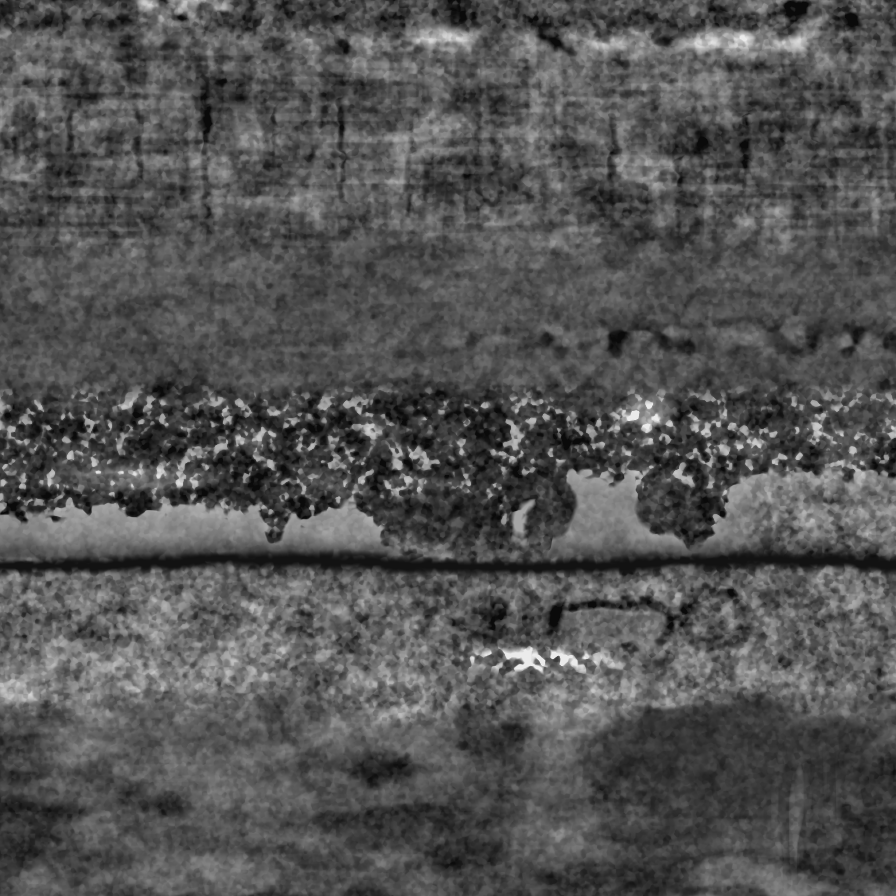
Write a WebGL 1 fragment shader that draws this texture.

```glsl
precision highp float;
uniform vec2 u_resolution;

#define CRACK_Y 0.371
#define CRACK_WIDTH 0.0075
#define CHIP_TONE 0.3
#define SCRATCH_DEPTH 0.15
#define PLASTER_TONE 0.53
#define EDGE_ROUGHNESS 0.035

float hash(vec2 p) {
  vec3 q = fract(vec3(p.xyx) * 0.1031);
  q += dot(q, q.yzx + 33.33);
  return fract((q.x + q.y) * q.z);
}

// Smoothly blended cellular noise, about -0.5 to 0.5
float cells(vec2 p) {
  vec2 base = floor(p);
  float sum = 0.0, total = 0.0;
  for (int j = -1; j <= 1; j++) {
    for (int i = -1; i <= 1; i++) {
      vec2 cell = base + vec2(float(i), float(j));
      vec2 d = p - cell - vec2(hash(cell + 17.0), hash(cell + 71.0));
      float w = exp(-6.0 * dot(d, d));
      sum += w * hash(cell + 5.0);
      total += w;
    }
  }
  return sum / total - 0.5;
}

float band(float v, float lo, float hi, float soft) {
  return smoothstep(lo - soft, lo + soft, v) - smoothstep(hi - soft, hi + soft, v);
}

float blob(vec2 p, vec2 center, vec2 radius, float soft) {
  return 1.0 - smoothstep(1.0 - soft, 1.0 + soft, length((p - center) / radius));
}

float haze(vec2 p, float x, float y, float w, float h) {
  return blob(p, vec2(x, y), vec2(w, h), 0.5);
}

// Horizontal layers: x is tone, y is grain strength
vec2 strata(float y) {
  vec2 s = mix(vec2(0.25, 0.17), vec2(0.41, 0.38), smoothstep(0.185, 0.23, y));
  s = mix(s, vec2(0.22, 0.34), smoothstep(0.375, 0.41, y));
  s = mix(s, vec2(0.31, 0.17), smoothstep(0.53, 0.585, y));
  s = mix(s, vec2(0.35, 0.26), smoothstep(0.69, 0.78, y));
  return mix(s, vec2(0.27, 0.35), smoothstep(0.94, 0.98, y));
}

// Upper limit of the pale plaster strip
float plasterTop(float x) {
  float h = 0.43 - 0.065 * smoothstep(0.40, 0.46, x) + 0.105 * smoothstep(0.60, 0.64, x);
  h += 0.07 * (smoothstep(0.77, 0.85, x) - smoothstep(0.70, 0.73, x));
  h -= 0.03 * band(x, 0.295, 0.32, 0.01);
  return h + 0.004 * sin(x * 71.0) + 0.003 * sin(x * 163.0);
}

float scratches(vec2 p, float wear) {
  float sum = 0.0;
  for (int i = 0; i < 12; i++) {
    float k = float(i);
    float x = 0.08 + 0.0755 * k;
    float mid = 0.83 + 0.07 * (hash(vec2(k, 9.0)) - 0.5);
    float line = 1.0 - smoothstep(0.001, 0.006, abs(p.x - x + wear * 0.01));
    sum += line * band(p.y, mid - 0.07, mid + 0.06, 0.025) * (0.4 + hash(vec2(k, 2.0)));
  }
  return sum;
}

void main() {
  vec2 p = gl_FragCoord.xy / u_resolution;
  float broad = cells(p * vec2(8.0, 15.0));
  float drift = cells(p * vec2(14.0, 38.0) + 3.0);
  float patchy = cells(p * vec2(23.0, 34.0) + 9.0);
  float medium = cells(p * vec2(62.0, 70.0));
  float fine = cells(p * 137.0);
  float dust = cells(p * 230.0 + 6.0);
  float streak = cells(p * vec2(120.0, 14.0) + 4.0);
  float strand = cells(p * vec2(13.0, 150.0) + 8.0);
  float grain = medium * 0.55 + fine * 0.65 + dust * 0.55;
  vec2 warped = p + vec2(patchy, medium) * 0.012;

  // Layer tones with ragged borders
  vec2 layer = strata(p.y + broad * 0.03 + medium * 0.015);
  float tone = layer.x + layer.y * (grain + 0.45 * patchy) + 0.06 * broad + 0.05 * strand;
  tone += 0.22 * drift * (1.0 - smoothstep(0.2, 0.25, p.y));

  // Weathered upper wall
  float upper = band(p.y, 0.73, 0.95, 0.025);
  tone += upper * (0.15 * streak + 0.12 * patchy + 0.1 * strand);
  tone -= SCRATCH_DEPTH * scratches(p, medium) * smoothstep(-0.3, 0.1, patchy + medium);
  tone -= 0.14 * (haze(warped, 0.245, 0.885, 0.022, 0.045) + haze(warped, 0.5, 0.8, 0.03, 0.03));
  tone += 0.12 * haze(warped, 0.47, 0.75, 0.05, 0.015);
  float flakes = band(p.y, 0.945, 0.965, 0.01) * (0.3 + 0.6 * band(p.x, 0.45, 0.9, 0.06));
  flakes += haze(p, 0.19, 0.99, 0.06, 0.02) + haze(p, 0.92, 0.99, 0.07, 0.025);
  tone += flakes * (0.13 + 0.4 * patchy + 0.5 * medium);
  tone -= 0.1 * band(p.y, 0.968, 0.985, 0.006) * (0.7 + strand);

  // Bright chips in the dark corroded belt
  float belt = band(p.y, 0.41, 0.56, 0.015);
  tone += belt * CHIP_TONE * smoothstep(0.12, 0.38, fine * 0.8 + medium * 0.35 + dust * 0.3);
  tone += 0.2 * haze(warped, 0.14, 0.465, 0.09, 0.014);
  tone += 0.25 * haze(warped, 0.725, 0.54, 0.025, 0.018);
  float fleck = band(p.y, 0.605, 0.635, 0.01) * smoothstep(0.4, 0.6, p.x);
  tone += fleck * (0.3 * medium - 0.03) + 0.13 * haze(warped, 0.505, 0.622, 0.015, 0.012);

  // Plaster strip and the dark hollows cut into it
  float depth = plasterTop(p.x) + EDGE_ROUGHNESS * (0.4 * patchy + 0.5 * medium + 0.3 * fine) - p.y;
  float plaster = smoothstep(-0.004, 0.004, depth) * smoothstep(0.373, 0.38, p.y);
  float worn = smoothstep(0.80, 0.88, p.x);
  float paint = PLASTER_TONE - 0.08 * worn + 0.1 * patchy + (0.13 + 0.24 * worn) * grain;
  paint += 0.08 * (1.0 - smoothstep(0.0, 0.025, depth)) - 0.2 * (1.0 - smoothstep(0.378, 0.405, p.y));
  tone = mix(tone, paint, plaster);
  float hollow = blob(warped, vec2(0.603, 0.435), vec2(0.040, 0.036), 0.09);
  hollow = max(hollow, blob(warped, vec2(0.748, 0.436), vec2(0.036, 0.031), 0.1));
  hollow = max(hollow, blob(warped, vec2(0.49, 0.43), vec2(0.06, 0.025), 0.15));
  tone = mix(tone, 0.20 + 0.24 * grain, hollow * 0.9);
  vec2 chip = vec2(0.577 + 0.3 * (p.y - 0.41) * (p.y - 0.41) / 0.03, 0.415);
  tone = mix(tone, 0.65, blob(warped + fine * 0.01, chip, vec2(0.007, 0.021), 0.4));

  // Rimmed flakes below the crack
  vec2 c = warped - vec2(0.682, 0.302);
  float capsule = length(vec2(max(abs(c.x) - 0.042, 0.0), c.y)) - 0.025;
  tone = mix(tone, 0.48 + 0.25 * grain, 0.7 * (1.0 - smoothstep(-0.006, 0.0, capsule)));
  float rim = 1.0 - smoothstep(0.002, 0.009, abs(capsule));
  tone -= 0.28 * rim * smoothstep(-0.015, 0.01, c.y + 0.3 * max(c.x, 0.0));
  float ring = length((warped - vec2(0.80, 0.31)) / vec2(0.037, 0.029));
  tone -= 0.2 * (1.0 - smoothstep(0.08, 0.35, abs(ring - 1.0)));
  tone -= 0.2 * haze(warped, 0.57, 0.302, 0.055, 0.022);
  tone += 0.55 * haze(warped, 0.595, 0.264, 0.075, 0.013) * smoothstep(-0.1, 0.2, medium + fine);
  tone += 0.1 * haze(warped, 0.12, 0.23, 0.2, 0.045);

  // Stains and pale washes near the base
  vec2 wash = p + vec2(broad, patchy) * 0.05;
  tone += 0.13 * (haze(wash, 0.19, 0.14, 0.13, 0.045) + haze(wash, 0.38, 0.185, 0.12, 0.035));
  tone += 0.13 * (haze(wash, 0.64, 0.14, 0.045, 0.09) + haze(wash, 0.25, 0.03, 0.18, 0.03));
  tone += 0.22 * haze(wash, 0.82, 0.01, 0.08, 0.02);
  float stain = blob(wash, vec2(0.83, 0.155), vec2(0.15, 0.07), 0.25);
  tone = mix(tone, 0.21 + 0.12 * grain, stain * 0.85);
  tone += 0.4 * max(streak, 0.0) * haze(p, 0.90, 0.09, 0.035, 0.08);

  // Horizontal crack with soft shadow
  float gap = abs(p.y - CRACK_Y - 0.005 * sin(p.x * 11.6 - 1.9) - 0.005 * patchy);
  tone *= 1.0 - 0.35 * exp(-gap * 90.0);
  tone = mix(0.07, tone, smoothstep(CRACK_WIDTH * 0.25, CRACK_WIDTH * 1.6, gap + fine * 0.004));

  gl_FragColor = vec4(vec3(clamp(tone, 0.04, 0.92)), 1.0);
}
```
